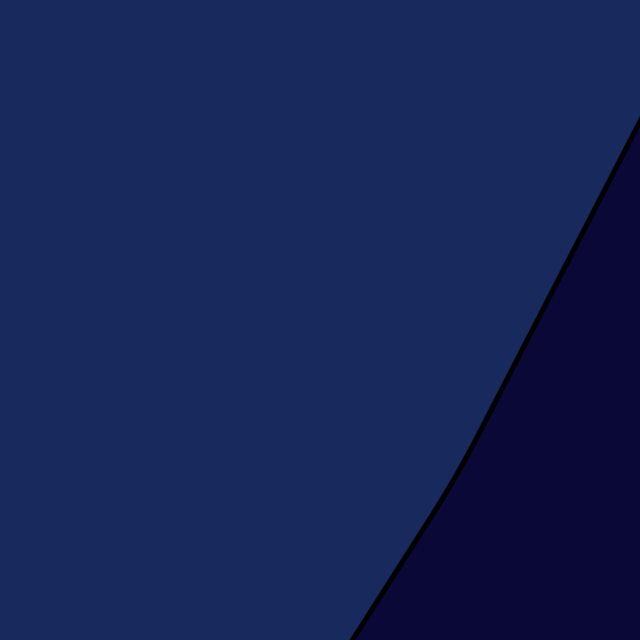
Give the GLSL for this background, as a Shadertoy shader.

```glsl
// Polynomial smooth minimum, rounding the join over a blend width
float smoothMin(float a, float b, float width) {
    float h = max(width - abs(a - b), 0.0) / width;
    return min(a, b) - 0.25 * width * h * h;
}

// Horizontal offset from the bent edge, positive on its right side
float edgeOffset(vec2 p) {
    vec2 bend = vec2(0.7135, 0.255);
    float lower = bend.x + 0.638 * (p.y - bend.y);
    float upper = bend.x + 0.516 * (p.y - bend.y);
    return p.x - smoothMin(lower, upper, 0.008);
}

void mainImage(out vec4 fragColor, in vec2 fragCoord) {
    vec2 uv = fragCoord / iResolution.xy;
    float pixel = 1.0 / min(iResolution.x, iResolution.y);

    // Turn the horizontal offset into a perpendicular distance
    float eps = 0.001;
    float offset = edgeOffset(uv);
    float slope = (edgeOffset(uv + vec2(0.0, eps)) - edgeOffset(uv - vec2(0.0, eps))) / (2.0 * eps);
    float dist = offset / sqrt(1.0 + slope * slope);

    // Two flat regions
    vec3 blue = vec3(0.094, 0.161, 0.367);
    vec3 navy = vec3(0.039, 0.030, 0.212);
    vec3 color = mix(blue, navy, smoothstep(-pixel, pixel, dist));

    // Dark outline along the edge
    float outline = 1.0 - smoothstep(-pixel, pixel, abs(dist) - 0.004);
    color = mix(color, vec3(0.0, 0.0, 0.008), outline);

    fragColor = vec4(color, 1.0);
}
```
